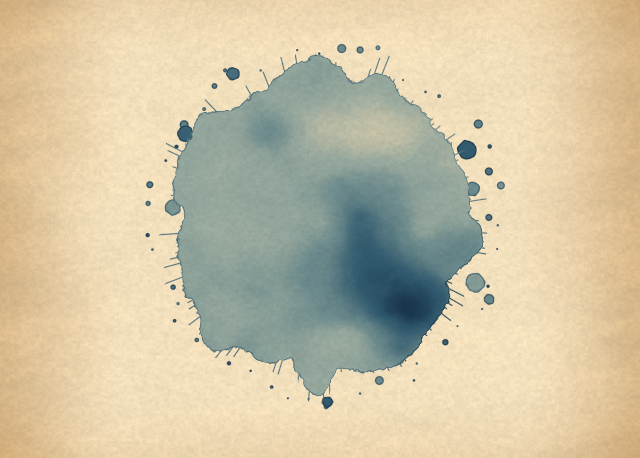
Reproduce this background procedurally as a WebGL 2 fragment shader.

```glsl
#version 300 es
precision highp float;
// A blue-green watercolour blot with ragged edges and splashed drops on old paper.
// The outline is a polar radius swelled by lobes and roughened by noise; soft pools
// of pigment set the wash, which a tonal ramp turns into colour.
uniform vec2 u_resolution;
out vec4 outColor;

const vec2 BLOT_CENTER = vec2(0.007, 0.011);
const float BLOT_RADIUS = 0.325;

// Outline swellings and notches: angle and width in degrees, height in canvas units
const vec3 LOBES[15] = vec3[15](
  vec3(94, 11, 0.040), vec3(67, 7, 0.027), vec3(78, 4, -0.018),
  vec3(140, 7, 0.031), vec3(158, 10, 0.020), vec3(125, 8, -0.011),
  vec3(176, 6, -0.018), vec3(207, 6, 0.014), vec3(226, 7, 0.053),
  vec3(256, 5, -0.018), vec3(268, 7, 0.051), vec3(275, 3, -0.026),
  vec3(299, 11, 0.024), vec3(336, 5, -0.026), vec3(353, 7, 0.026));

// Large drops: centre, radius, pigment
const vec4 DROPS[8] = vec4[8](
  vec4(-0.294, 0.208, 0.018, 0.72), vec4(-0.321, 0.047, 0.017, 0.42),
  vec4(-0.190, 0.339, 0.014, 0.66), vec4(0.321, 0.173, 0.021, 0.76),
  vec4(0.334, 0.088, 0.016, 0.48), vec4(0.339, -0.117, 0.021, 0.38),
  vec4(0.016, -0.378, 0.012, 0.76), vec4(0.369, -0.153, 0.012, 0.52));

float hash(vec2 p) {
  vec3 q = fract(p.xyx * 0.1031);
  q += dot(q, q.yzx + 33.33);
  return fract((q.x + q.y) * q.z);
}

float noise(vec2 p) {
  vec2 i = floor(p), f = fract(p);
  f = f * f * (3.0 - 2.0 * f);
  return mix(mix(hash(i), hash(i + vec2(1, 0)), f.x),
             mix(hash(i + vec2(0, 1)), hash(i + vec2(1, 1)), f.x), f.y);
}

float fbm(vec2 p) {
  float sum = 0.0, amp = 0.5;
  for (int i = 0; i < 5; i++) {
    sum += amp * noise(p);
    p = mat2(1.6, 1.2, -1.2, 1.6) * p + 7.3;
    amp *= 0.5;
  }
  return sum;
}

float pool(vec2 p, vec2 center, vec2 size) {
  vec2 d = (p - center) / size;
  return exp(-dot(d, d));
}

vec3 inkColor(float t) {
  vec3 c = mix(vec3(0.76, 0.75, 0.65), vec3(0.58, 0.65, 0.61), smoothstep(0.0, 0.3, t));
  c = mix(c, vec3(0.41, 0.53, 0.54), smoothstep(0.28, 0.52, t));
  c = mix(c, vec3(0.19, 0.35, 0.43), smoothstep(0.48, 0.8, t));
  return mix(c, vec3(0.07, 0.17, 0.26), smoothstep(0.75, 1.1, t));
}

float outlineRadius(float degreesAngle) {
  float r = BLOT_RADIUS;
  for (int i = 0; i < 15; i++) {
    float d = mod(degreesAngle - LOBES[i].x + 180.0, 360.0) - 180.0;
    r += LOBES[i].z * exp(-pow(abs(d / LOBES[i].y), 2.0));
  }
  return r;
}

float blotDistance(vec2 p) {
  vec2 q = p - BLOT_CENTER;
  float r = length(q), a = degrees(atan(q.y, q.x));
  float rough = 0.030 * (fbm(p * 32.0 + 20.0) - 0.48) + 0.007 * (abs(noise(p * 85.0) - 0.5) - 0.2);
  float edge = r - outlineRadius(a) + rough;
  // Fine radial spikes, one candidate per angular cell
  float cell = mod(floor(a / 2.4), 150.0);
  float side = (fract(a / 2.4) - 0.3 - 0.4 * hash(vec2(cell, 4.0))) * radians(2.4) * r;
  float reach = 0.040 * pow(hash(vec2(cell, 9.0)), 4.0);
  float spike = max(abs(side) - 0.0011, edge - reach);
  return min(edge, spike);
}

float washDensity(vec2 p) {
  vec2 w = p + 0.07 * (vec2(fbm(p * 7.0), fbm(p * 7.0 + 40.0)) - 0.48);
  float d = 0.29 + 0.28 * (fbm(p * 9.0 + 3.0) - 0.48);
  d += 0.40 * pool(w, vec2(0.12, -0.08), vec2(0.15, 0.13));
  d += 0.50 * pool(w, vec2(0.20, -0.18), vec2(0.10, 0.075));
  d += 0.20 * pool(w, vec2(0.09, 0.06), vec2(0.07, 0.10));
  d += 0.25 * pool(w, vec2(-0.10, 0.21), vec2(0.065, 0.05));
  d += 0.18 * pool(w, vec2(0.32, -0.04), vec2(0.06, 0.05));
  d += 0.12 * pool(w, vec2(-0.21, -0.25), vec2(0.11, 0.08));
  d += 0.22 * pool(w, vec2(0.17, -0.28), vec2(0.07, 0.04));
  d -= 0.25 * pool(w, vec2(0.15, 0.20), vec2(0.14, 0.10));
  d -= 0.14 * pool(w, vec2(0.24, 0.02), vec2(0.05, 0.05));
  return d - 0.18 * pool(w, vec2(0.045, -0.25), vec2(0.05, 0.05));
}

// Lays a wash over the base with a thin dried rim
vec3 stain(vec3 base, float dist, float density, float aa) {
  float rim = smoothstep(-0.0045, -0.0005, dist);
  vec3 ink = mix(inkColor(density), inkColor(density + 0.45), 0.75 * rim);
  return mix(base, ink, 1.0 - smoothstep(-aa, aa, dist));
}

vec3 paper(vec2 p, vec2 uv) {
  vec2 e = abs(uv - 0.5) * 2.0;
  float age = smoothstep(0.6, 1.08, e.x + 0.14 * (fbm(p * 4.0) - 0.5)) + 0.3 * smoothstep(0.7, 1.1, e.y);
  vec3 c = mix(vec3(0.95, 0.875, 0.735), vec3(0.80, 0.65, 0.45), min(0.75 * age, 1.0));
  vec2 q = vec2(p.x * 3.0 + p.y, p.y * 7.0 - p.x * 2.0);
  float crease = fbm(q) - fbm(q + vec2(0.06, 0.12));
  return c * (1.0 + crease * (0.10 + 0.18 * age));
}

void main() {
  vec2 uv = gl_FragCoord.xy / u_resolution;
  vec2 p = (gl_FragCoord.xy - 0.5 * u_resolution) / u_resolution.y;
  float aa = 0.8 / u_resolution.y;
  vec3 color = paper(p, uv);

  // Fine splashes scattered around a ring
  for (int i = 0; i < 44; i++) {
    float k = float(i), h = hash(vec2(k, 2.0));
    float a = radians((k + hash(vec2(k, 5.0))) * 360.0 / 44.0);
    vec2 c = BLOT_CENTER + (0.355 + 0.05 * hash(vec2(k, 8.0))) * vec2(cos(a), sin(a));
    color = stain(color, length(p - c) - 0.002 - 0.008 * h * h * h, 0.4 + 0.4 * hash(vec2(k, 11.0)), aa);
  }
  float wobble = 0.003 * (noise(p * 130.0) - 0.5);
  for (int i = 0; i < 8; i++)
    color = stain(color, length(p - DROPS[i].xy) - DROPS[i].z + wobble, DROPS[i].w, aa);

  color = stain(color, blotDistance(p), washDensity(p), aa);

  // Paper tooth over everything
  float tooth = noise(p * vec2(110.0, 150.0)) + noise(p * 260.0 + 9.0) - 1.0;
  outColor = vec4(color * (1.0 + 0.045 * tooth), 1.0);
}
```
